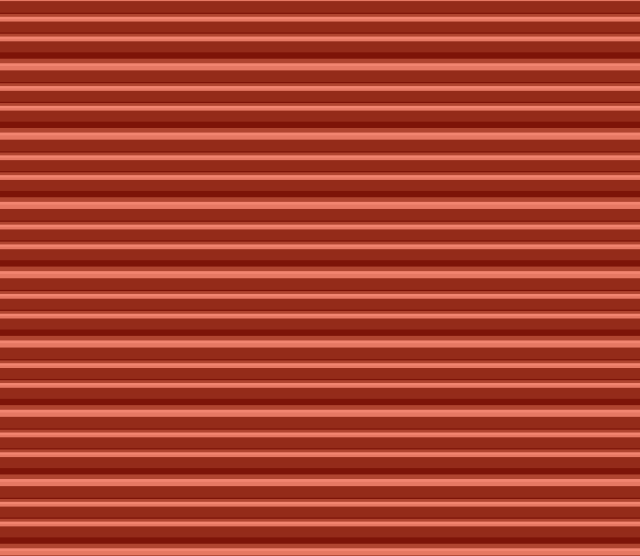
A Shadertoy shader for this pattern:

```glsl
// Horizontal ribbed slats in brick red, constant across the width.
// Each vertical repeat holds one broad rib and two narrow ribs; every rib is a
// stack of flat bands (groove, shade, highlight, face) with smoothed edges.

const float REPEATS = 8.024;   // repeats down the canvas
const float PERIOD = 83.0;     // band units in one repeat
const float OFFSET = 56.7;     // units from the top edge to a repeat start

const vec3 BASE = vec3(0.58, 0.17, 0.10);
const vec3 GROOVE = vec3(0.49, 0.08, 0.03);
const vec3 SHADE = vec3(0.69, 0.27, 0.19);
const vec3 HIGHLIGHT = vec3(0.95, 0.52, 0.44);
const vec3 FACE = vec3(0.90, 0.47, 0.39);

// Rib start within the repeat, in band units
const float BROAD_START = 6.0;
const float NARROW_START = 41.5;
const float NARROW_STEP = 23.7;
const int NARROW_COUNT = 2;

// Heights of groove, shade, highlight and face, in band units
const vec4 BROAD_BANDS = vec4(7.6, 5.5, 3.3, 5.2);
const vec4 NARROW_BANDS = vec4(1.5, 3.4, 2.7, 3.0);

// Box-filtered step, one pixel wide
float edge(float position, float y, float pixel) {
    return clamp((y - position) / pixel + 0.5, 0.0, 1.0);
}

// Lays one rib over the colour, working downward from its start
vec3 addRib(vec3 color, float y, vec4 bands, float pixel) {
    float shadeTop = bands.x;
    float highlightTop = shadeTop + bands.y;
    float faceTop = highlightTop + bands.z;
    float ribEnd = faceTop + bands.w;
    color = mix(color, GROOVE, edge(0.0, y, pixel));
    color = mix(color, SHADE, edge(shadeTop, y, pixel));
    color = mix(color, HIGHLIGHT, edge(highlightTop, y, pixel));
    color = mix(color, FACE, edge(faceTop, y, pixel));
    return mix(color, BASE, edge(ribEnd, y, pixel));
}

void mainImage(out vec4 fragColor, in vec2 fragCoord) {
    // Band units measured down from the top, wrapped into one repeat
    float pixel = REPEATS * PERIOD / iResolution.y;
    float depth = (iResolution.y - fragCoord.y) * pixel;
    float y = mod(depth - OFFSET, PERIOD);

    // Broad rib, then the evenly spaced narrow ribs
    vec3 color = addRib(BASE, y - BROAD_START, BROAD_BANDS, pixel);
    for (int i = 0; i < NARROW_COUNT; i++) {
        float start = NARROW_START + float(i) * NARROW_STEP;
        color = addRib(color, y - start, NARROW_BANDS, pixel);
    }
    fragColor = vec4(color, 1.0);
}
```
